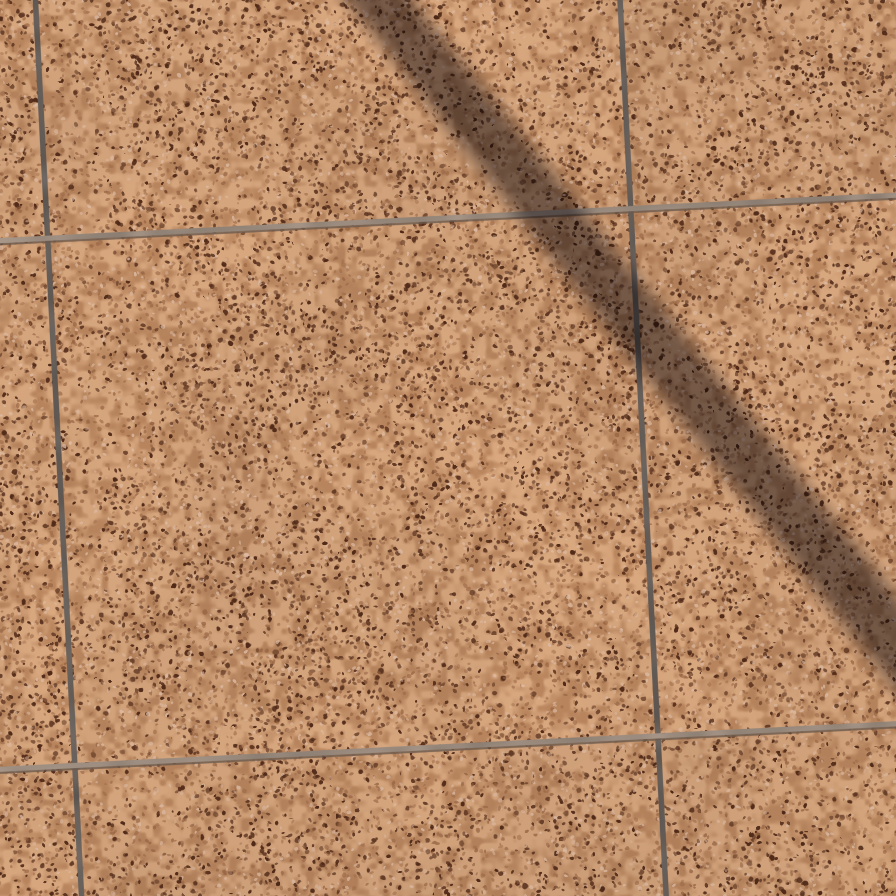
A WebGL 2 fragment shader for this texture:

```glsl
#version 300 es
precision highp float;

uniform vec2 u_resolution;
out vec4 fragColor;

float hash(vec2 p) {
    vec3 q = fract(vec3(p.xyx) * 0.1031);
    q += dot(q, q.yzx + 33.33);
    return fract((q.x + q.y) * q.z);
}

float noise(vec2 p) {
    vec2 i = floor(p), f = fract(p);
    f = f * f * (3.0 - 2.0 * f);
    return mix(mix(hash(i), hash(i + vec2(1, 0)), f.x),
               mix(hash(i + vec2(0, 1)), hash(i + vec2(1, 1)), f.x), f.y);
}

mat2 rotation(float a) {
    return mat2(cos(a), sin(a), -sin(a), cos(a));
}

// One irregular grain per cell, present with the given chance
float grains(vec2 p, float chance, float seed) {
    vec2 cell = floor(p) + seed * 37.0;
    vec2 centre = 0.34 + 0.32 * vec2(hash(cell + 3.1), hash(cell + 8.7));
    vec2 d = rotation(6.283 * hash(cell + 5.3)) * (fract(p) - centre);
    d.y *= 1.0 + 0.8 * hash(cell + 1.9);
    float radius = 0.2 + 0.16 * hash(cell + 6.4);
    float edge = length(d) + 0.16 * (noise(p * 3.5 + seed) - 0.5);
    float strength = 0.5 + 0.5 * hash(cell + 9.2);
    return strength * step(hash(cell), chance) * smoothstep(radius + 0.1, radius - 0.12, edge);
}

vec3 granite(vec2 p) {
    // Mottled tan ground
    float mottle = 0.6 * noise(p * 140.0) + 0.4 * noise(p * 70.0 + 19.0);
    vec3 color = mix(vec3(0.70, 0.505, 0.355), vec3(0.82, 0.635, 0.48), smoothstep(0.22, 0.66, mottle));
    color *= 0.97 + 0.06 * noise(p * 9.0);

    // Brown, dark and pale grains, gathered in loose clusters
    float cluster = smoothstep(0.2, 0.8, noise(p * 24.0 + 50.0));
    for (int i = 0; i < 3; i++) {
        float k = float(i);
        vec2 q = rotation(0.5 + 1.1 * k) * p;
        color = mix(color, vec3(0.58, 0.38, 0.25), 0.75 * grains(q * 125.0 + 200.0, 0.2, k + 4.0));
        color = mix(color, vec3(0.86, 0.73, 0.64), 0.8 * grains(q * 135.0 + 300.0, 0.06, k + 8.0));
        color = mix(color, vec3(0.31, 0.16, 0.09), grains(q * (105.0 + 14.0 * k) + 400.0, 0.08 + 0.17 * cluster, k + 1.0));
    }
    return color;
}

float line(float d, float halfWidth, float aa) {
    return 1.0 - smoothstep(halfWidth - aa, halfWidth + aa, abs(d));
}

void main() {
    vec2 uv = gl_FragCoord.xy / u_resolution;
    float aa = 0.75 / min(u_resolution.x, u_resolution.y);
    float down = 1.0 - uv.y;

    // Slightly skewed tile grid
    vec2 size = vec2(0.6525, 0.590);
    vec2 grid = vec2(uv.x - 0.0395 - 0.0515 * down, down - 0.2690 + 0.0508 * uv.x) / size;
    vec2 tile = floor(grid);
    vec2 joint = (fract(grid + 0.5) - 0.5) * size;
    vec3 color = granite(uv + 3.0 + 1.37 * (tile + 2.0));
    color *= 0.985 + 0.03 * hash(tile + 12.0);

    // Dark vertical joints, paler horizontal ones with a shaded lower edge
    float wear = 0.9 + 0.2 * noise(uv * 45.0);
    color = mix(color, vec3(0.40, 0.37, 0.35) * wear, line(joint.x, 0.0031, aa));
    color = mix(color, vec3(0.42, 0.35, 0.30), 0.8 * line(joint.y - 0.0012, 0.0036, aa));
    color = mix(color, vec3(0.60, 0.54, 0.49) * wear, line(joint.y + 0.0004, 0.0029, aa));

    // Soft diagonal shadow, broadening toward the lower right
    float across = abs(0.779 * (uv.x - 0.423) - 0.627 * down);
    float halfWidth = 0.031 + 0.006 * down;
    float shadow = 1.0 - smoothstep(halfWidth - 0.018, halfWidth + 0.014, across);
    color *= mix(vec3(1.0), vec3(0.55, 0.54, 0.57), shadow);

    fragColor = vec4(color, 1.0);
}
```
